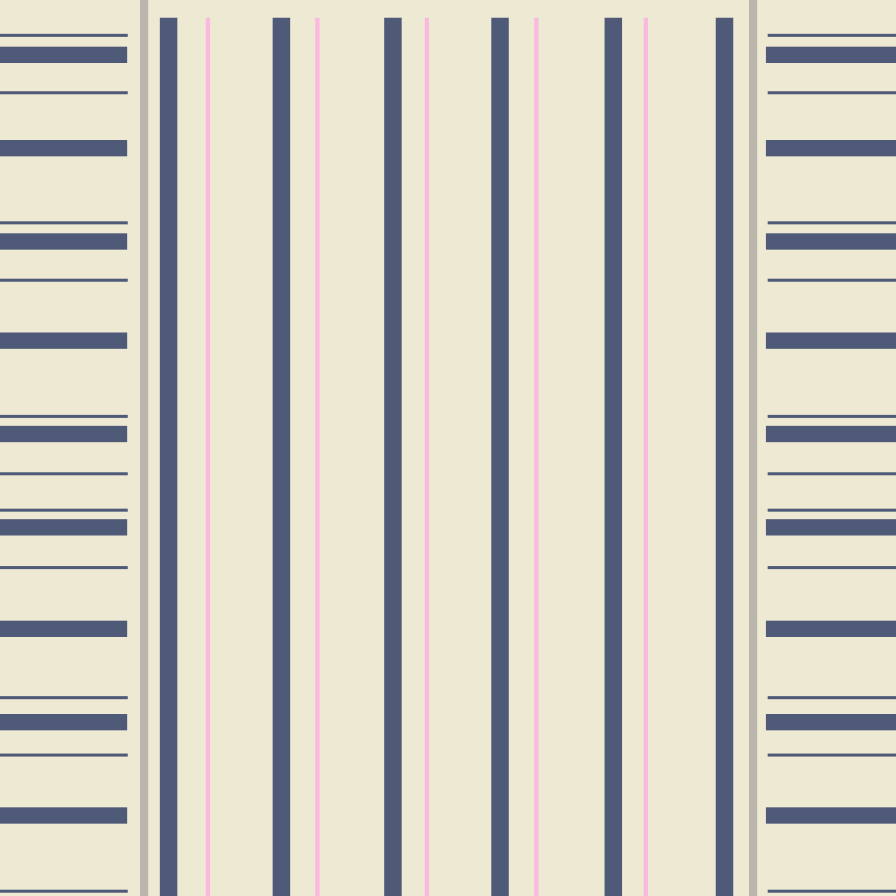
A Shadertoy shader for this pattern:

```glsl
// Striped cloth: tall navy and pink stripes in a central panel, framed by two
// grey rules, with rows of thick and thin navy bars in both side panels.
// Each stripe is an interval whose exact pixel coverage gives smooth edges.

const float GRID = 768.0; // design units across the canvas

// Share of a pixel of width px at x that lies between lo and hi
float span(float x, float lo, float hi, float px) {
    return clamp((min(hi, x + 0.5 * px) - max(lo, x - 0.5 * px)) / px, 0.0, 1.0);
}

// Stripe given by its centre and full width
float stripe(float x, float centre, float width, float px) {
    return span(x, centre - 0.5 * width, centre + 0.5 * width, px);
}

// Both side panels, leaving the middle open
float sides(float x, float left, float right, float px) {
    return span(x, -GRID, left, px) + span(x, right, 2.0 * GRID, px);
}

void mainImage(out vec4 fragColor, in vec2 fragCoord) {
    vec2 px = GRID / iResolution.xy;
    vec2 p = fragCoord * px;
    p.y = GRID - p.y; // measure downward from the top edge

    vec3 cream = vec3(0.932, 0.912, 0.827);
    vec3 navy = vec3(0.308, 0.352, 0.470);
    vec3 pink = vec3(0.980, 0.730, 0.880);
    vec3 grey = vec3(0.730, 0.715, 0.675);

    // Tall stripes, with a slight unevenness in the navy spacing
    float nudge[6] = float[6](0.0, 1.4, 1.7, -1.8, 0.0, 0.0);
    float navyTall = 0.0, pinkTall = 0.0;
    for (int i = 0; i < 6; i++) {
        float n = float(i);
        navyTall += stripe(p.x, 144.5 + 95.3 * n + nudge[i], 15.0, px.x);
        if (i < 5) pinkTall += stripe(p.x, 178.2 + 93.85 * n, 3.7, px.x);
    }
    float belowTop = span(p.y, 15.2, 2.0 * GRID, px.y);

    // Thick bars in groups of three
    float thick = 0.0;
    for (int i = 0; i < 9; i++) {
        int group = i / 3;
        float y = 47.0 + 80.0 * float(i % 3) + 246.0 * float(group);
        if (group == 1) y -= 1.0;
        thick += stripe(p.y, y, 14.0, px.y);
    }

    // Thin bars in pairs, three pairs to each repeat
    float thin = 0.0;
    for (int i = 0; i < 6; i++) {
        float y = 30.3 + 163.3 * float(i % 3) + 407.0 * float(i / 3);
        if (i % 3 == 1) y -= 2.6;
        thin += stripe(p.y, y, 2.6, px.y) + stripe(p.y, y + 49.2, 2.6, px.y);
    }

    // Layers from the ground up
    vec3 color = cream;
    float rules = stripe(p.x, 123.5, 7.0, px.x) + stripe(p.x, 645.5, 7.0, px.x);
    color = mix(color, grey, rules);
    color = mix(color, pink, pinkTall * belowTop);
    color = mix(color, navy, navyTall * belowTop);
    color = mix(color, navy, thick * sides(p.x, 109.0, 656.5, px.x));
    color = mix(color, navy, thin * sides(p.x, 109.5, 658.0, px.x));
    fragColor = vec4(color, 1.0);
}
```
